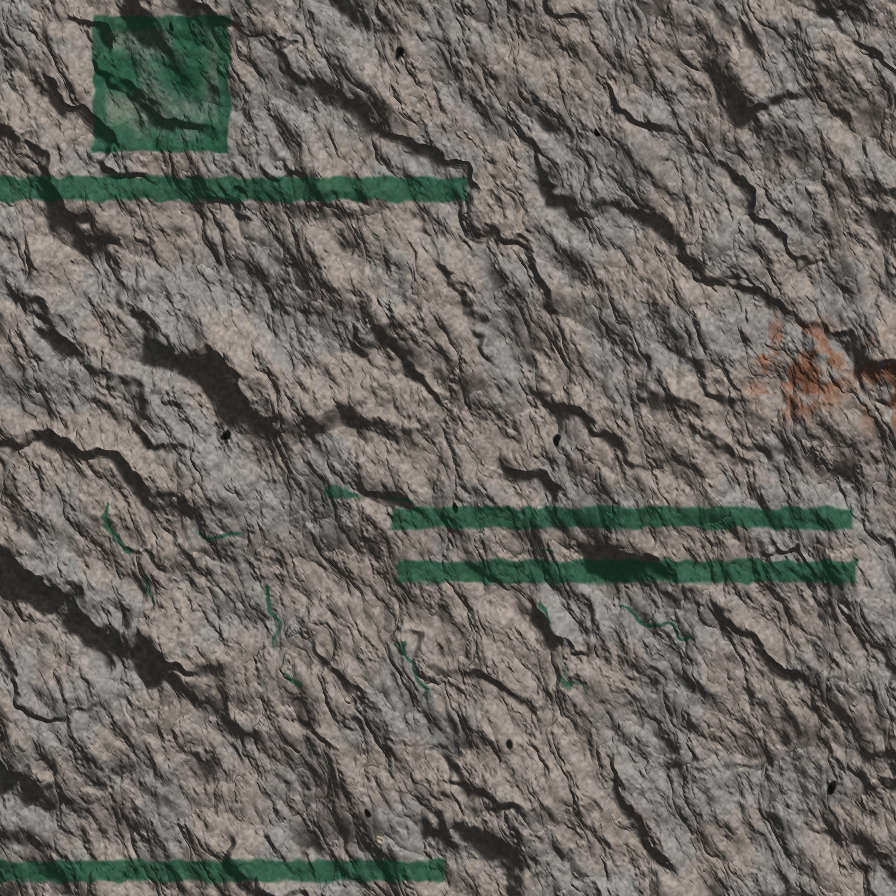
This texture is drawn by a Shadertoy shader. Its source:

```glsl
float hash(vec2 p) {
    vec3 q = fract(p.xyx * vec3(.1031, .1030, .0973));
    q += dot(q, q.yzx + 33.33);
    return fract((q.x + q.y) * q.z);
}

float noise(vec2 p) {
    vec2 i = floor(p), f = fract(p);
    f = f * f * (3. - 2. * f);
    return mix(mix(hash(i), hash(i + vec2(1, 0)), f.x),
               mix(hash(i + vec2(0, 1)), hash(i + vec2(1, 1)), f.x), f.y);
}

float fbm(vec2 p, int octaves) {
    float sum = 0., amp = .5;
    for (int i = 0; i < octaves; i++) {
        sum += amp * noise(p);
        p = mat2(1.6, 1.2, -1.2, 1.6) * p + 7.3;
        amp *= .5;
    }
    return sum;
}

// Distance to the nearest jittered cell centre
float cells(vec2 p) {
    vec2 i = floor(p);
    float d = 4.;
    for (int y = -1; y <= 1; y++)
        for (int x = -1; x <= 1; x++) {
            vec2 c = i + vec2(x, y);
            vec2 r = c + vec2(hash(c), hash(c + 41.7)) - p;
            d = min(d, dot(r, r));
        }
    return sqrt(d);
}

// Steep slanted grain direction
vec2 slant(vec2 p) {
    return vec2(dot(p, vec2(.87, .5)), .6 * dot(p, vec2(.5, -.87)));
}

// Broken steps that rise towards the upper right
float ledge(vec2 p, float count, float warp) {
    float f = fract(dot(p, vec2(.62, .78)) * count + warp * fbm(p * count * .65 + count, 3));
    float strength = smoothstep(.25, .8, noise(p * count * 1.2 + 3.7));
    return strength * (1. - f) * smoothstep(0., .17, f);
}

// Ledges with ragged rims over lumpy ground
float ground(vec2 p) {
    vec2 w = p + .06 * (vec2(fbm(p * 27., 3), fbm(p * 27. + 4.6, 3)) - .45);
    return .03 * ledge(w, 5., 1.6) + .017 * ledge(w, 10., 1.8)
         + .055 * fbm(slant(p) * 12., 4);
}

// Flakes and grit
float grit(vec2 p) {
    vec2 q = slant(p);
    float rough = fbm(q * 30., 5);
    float flakes = cells(q * 34. + 3. * rough);
    float chips = cells(mix(q, p, .5) * 95. + 3. * rough);
    return .023 * rough - .006 * flakes * flakes - .003 * chips * chips;
}

float relief(vec2 p) {
    return ground(p) + grit(p);
}

float box(vec2 p, vec2 halfSize) {
    vec2 d = abs(p) - halfSize;
    return length(max(d, 0.)) + min(max(d.x, d.y), 0.);
}

float segment(vec2 p, vec2 dir) {
    return length(p - dir * clamp(dot(p, dir) / dot(dir, dir), 0., 1.));
}

float paintCover(vec2 p) {
    vec2 w = p + .006 * (vec2(noise(p * 90.), noise(p * 90. + 9.)) - .5);
    // Bars as centre and half size
    vec4 bars[4] = vec4[4](vec4(.255, .789, .265, .013), vec4(.696, .422, .257, .011),
                           vec4(.7, .362, .256, .012), vec4(.24, .028, .255, .011));
    float d = 1.;
    for (int i = 0; i < 4; i++) d = min(d, box(w - bars[i].xy, bars[i].zw));
    float cover = .76 * smoothstep(.003, -.002, d);

    // Square patch with a heavier rim
    float patchDist = box(w - vec2(.18, .906), vec2(.076));
    float rim = smoothstep(.014, .006, abs(patchDist + .006));
    float worn = smoothstep(.25, .65, fbm(p * 24., 4));
    cover = max(cover, smoothstep(.002, -.002, patchDist) * max(.75 * rim, .35 + .5 * worn));

    // Thin worn strokes
    vec2 s = p + .05 * (vec2(fbm(p * 26., 3), fbm(p * 26. + 5., 3)) - .45);
    for (int i = 0; i < 8; i++) {
        float k = float(i);
        vec2 start = vec2(.12 + .08 * k, .2 + .34 * hash(vec2(k, 2.)));
        vec2 dir = i % 2 == 0 ? vec2(.05, -.11) : vec2(.09, -.01);
        float line = smoothstep(.0035, .001, segment(s - start, dir));
        cover = max(cover, .7 * line * smoothstep(.3, .55, noise(p * 24. + k)));
    }
    return cover;
}

void mainImage(out vec4 fragColor, in vec2 fragCoord) {
    vec2 p = fragCoord / iResolution.y;

    // Surface normal and sunlight from the upper right
    float e = .001, bumps = grit(p), h = ground(p) + bumps;
    vec3 normal = normalize(vec3(h - relief(p + vec2(e, 0)), h - relief(p + vec2(0, e)), e));
    vec3 sun = normalize(vec3(.5, .75, .78));
    float diffuse = max(dot(normal, sun), 0.);

    // Cast shadows, frayed where grit stands up into the light
    float blocked = -1.;
    for (int i = 1; i <= 10; i++) {
        float t = .0036 * float(i);
        blocked = max(blocked, ground(p + t * normalize(sun.xy)) + .0075 - h - .68 * t);
    }
    float shade = 1. - .92 * smoothstep(-.001, .008, blocked);

    // Stone tint, speckle and rust
    vec3 stone = mix(vec3(.625, .585, .55), vec3(.59, .58, .565), smoothstep(.4, .65, fbm(p * 16., 4)));
    stone *= .8 + .2 * noise(p * 360.) + .2 * noise(p * 210.);
    float rust = smoothstep(.08, .03, min(length(p - vec2(.89, .59)), length(p - vec2(1.01, .57))));
    rust *= smoothstep(.36, .58, fbm(p * 60., 4));
    stone = mix(stone, vec3(.6, .33, .2), .6 * rust);
    stone = mix(stone, vec3(.95, .87, .74), .7 * smoothstep(.018, .008, length(p - vec2(.42, .065)) + .02 * noise(p * 80.)));

    vec3 color = stone * (.26 + .76 * diffuse * shade);
    color *= 1. - .8 * smoothstep(.02, .01, cells(p * vec2(3.6, 2.7) + .03 * noise(p * 70.)));

    // Translucent green paint keeps the relief visible
    float light = dot(color, vec3(.3, .6, .1));
    color = mix(color, vec3(.09, .26, .18) * (.4 + 1.4 * light), paintCover(p));
    fragColor = vec4(color, 1.);
}
```
